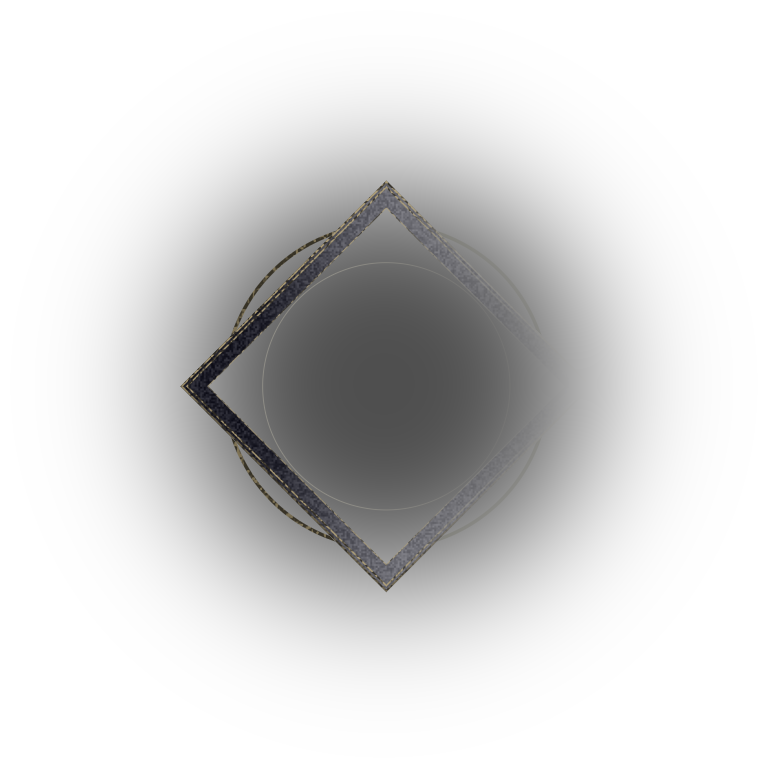
This background is drawn by a Shadertoy shader. Its source:

```glsl
// A fading dark diamond frame with gilded edges and thin rings over a soft grey glow.

const vec3 NAVY = vec3(0.12, 0.12, 0.16);
const vec3 STEEL = vec3(0.42, 0.42, 0.45);
const vec3 GOLD = vec3(0.72, 0.65, 0.47);
const vec3 BRONZE = vec3(0.20, 0.18, 0.13);
const vec3 SILVER = vec3(0.62, 0.61, 0.57);

float hash(vec2 p) {
    p = fract(p * vec2(0.1031, 0.1137));
    p += dot(p, p.yx + 33.33);
    return fract((p.x + p.y) * p.x * 17.0);
}

float noise(vec2 p) {
    vec2 i = floor(p);
    vec2 f = fract(p);
    f = f * f * (3.0 - 2.0 * f);
    float low = mix(hash(i), hash(i + vec2(1.0, 0.0)), f.x);
    float high = mix(hash(i + vec2(0.0, 1.0)), hash(i + vec2(1.0)), f.x);
    return mix(low, high, f.y);
}

// Coverage of the inside of a signed distance
float fill(float d, float aa) {
    return 1.0 - smoothstep(-aa, aa, d);
}

// Coverage of a line around the zero of a distance
float stroke(float d, float width, float aa) {
    return fill(abs(d) - 0.5 * width, aa);
}

// Signed distance to a square standing on its corner
float diamond(vec2 p, float halfDiagonal) {
    return (abs(p.x) + abs(p.y) - halfDiagonal) * 0.70711;
}

vec3 glow(vec2 p) {
    float shade = 0.69 * exp(-pow(length(p) / 0.275, 3.1));
    return vec3(1.0 - shade);
}

void mainImage(out vec4 fragColor, in vec2 fragCoord) {
    float size = min(iResolution.x, iResolution.y);
    vec2 uv = (fragCoord - 0.5 * iResolution.xy) / size;
    float aa = 0.7 / size;
    vec2 p = uv - vec2(0.003, -0.003);
    float radius = length(p);
    float outer = diamond(p, 0.268);
    float inner = diamond(p, 0.2325);

    // Grain, sparkle and the left-to-right fade
    float grain = noise(uv * 420.0 + 500.0);
    float sparkle = noise(uv * 300.0 + 900.0);
    float visible = 1.0 - smoothstep(-0.02, 0.25, p.x);
    float pale = smoothstep(-0.19, 0.02, p.x);
    vec3 gilt = mix(BRONZE, GOLD, smoothstep(0.2, 0.65, sparkle));
    gilt = mix(gilt, SILVER, smoothstep(0.0, 0.12, p.x));

    vec3 color = glow(uv);

    // Broad ring, seen only outside the frame
    vec3 ringColor = mix(BRONZE, GOLD, 0.55 * smoothstep(0.45, 0.8, sparkle));
    ringColor = mix(ringColor, vec3(0.47, 0.47, 0.43), smoothstep(-0.06, 0.08, p.x));
    float ring = stroke(radius - 0.2105, 0.0045, aa) * smoothstep(0.0, aa, outer);
    float ringFade = mix(0.95, 0.35, smoothstep(-0.05, 0.15, p.x));
    color = mix(color, ringColor, ring * ringFade);

    // Fine inner circle
    float circle = stroke(radius - 0.161, 0.0012, aa);
    float circleFade = mix(0.7, 0.12, smoothstep(-0.08, 0.15, p.x));
    color = mix(color, SILVER, circle * circleFade);

    // Frame body
    vec3 body = mix(NAVY, STEEL, pale) + (grain - 0.5) * 0.16;
    float band = fill(max(outer, -inner), aa);
    color = mix(color, body, band * visible);

    // Gilded double outer edge, dark along the lower side
    float lower = smoothstep(0.02, -0.04, p.y);
    vec3 rim = mix(gilt, BRONZE, 0.55 * lower * visible);
    color = mix(color, rim, stroke(outer + 0.0012, 0.0022, aa) * mix(0.2, 0.9, visible)
        * smoothstep(0.27, 0.2, p.x));
    color = mix(color, gilt, stroke(outer + 0.0060, 0.0020, aa) * visible * 0.85);

    // Thin inner edge
    color = mix(color, gilt, stroke(inner, 0.0014, aa) * visible * 0.65);

    fragColor = vec4(clamp(color, 0.0, 1.0), 1.0);
}
```
